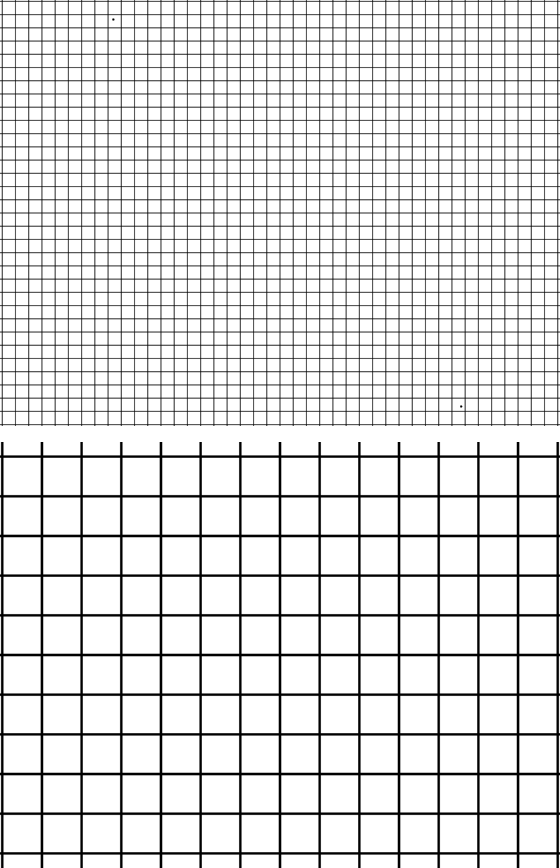
Top: the whole. Bottom: its middle third, enlarged.
Write a Shadertoy shader that draws this pattern.

```glsl
// Thin black square grid on white paper, with two small stray ink dots.

const float CELLS_DOWN = 32.21;              // grid cells per canvas height
const float LINE_WIDTH = 0.062;              // in cells
const float DOT_RADIUS = 0.08;               // in cells
const float FILTER_PIXELS = 1.25;            // width of edge smoothing
const vec2 UPPER_DOT = vec2(-12.6, 14.63);   // in cells from the centre
const vec2 LOWER_DOT = vec2(13.7, -14.63);
const vec3 PAPER = vec3(1.0);
const vec3 INK = vec3(0.0);

// Share of the filter window covered by the nearest line on each axis
vec2 lineCoverage(vec2 cell, float window) {
    vec2 dist = abs(fract(cell + 0.5) - 0.5);
    vec2 right = min(dist + 0.5 * window, vec2(0.5 * LINE_WIDTH));
    vec2 left = max(dist - 0.5 * window, vec2(-0.5 * LINE_WIDTH));
    return clamp((right - left) / window, 0.0, 1.0);
}

float dotCoverage(vec2 cell, vec2 center, float window) {
    float dist = length(cell - center) - DOT_RADIUS;
    return clamp(0.5 - dist / window, 0.0, 1.0);
}

void mainImage(out vec4 fragColor, in vec2 fragCoord) {
    // Cell units, with a grid crossing at the canvas centre
    float cellsPerPixel = CELLS_DOWN / iResolution.y;
    vec2 cell = (fragCoord - 0.5 * iResolution.xy) * cellsPerPixel;
    float window = FILTER_PIXELS * cellsPerPixel;

    // Paper left bare by the lines and dots
    vec2 bare = 1.0 - lineCoverage(cell, window);
    float paper = bare.x * bare.y;
    paper *= 1.0 - dotCoverage(cell, UPPER_DOT, window);
    paper *= 1.0 - dotCoverage(cell, LOWER_DOT, window);

    fragColor = vec4(mix(INK, PAPER, paper), 1.0);
}
```
